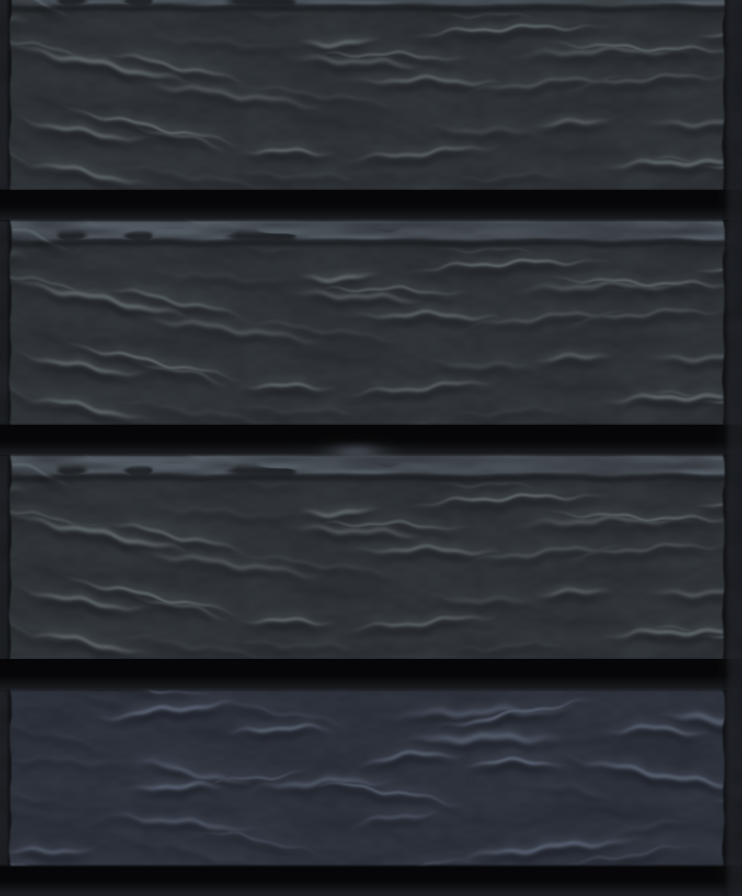
Give the GLSL for this texture, as a Shadertoy shader.

```glsl
// Four dark embossed boards stacked between black shadow gaps.
// Wrinkles are tapered, bowed strokes scattered one per cell; the upper three
// boards share one grain and a worn lip, the lowest has a denser grain.

const float PITCH = 0.262;         // board spacing, in canvas heights
const float ROW_ORIGIN = 0.002;    // base of the lowest row
const float BOARD_TOP = 0.228;     // top edge inside a row
const float LAST_BOTTOM = 0.032;   // raised lower edge of the lowest board
const float LIP_BOTTOM = 0.207;    // worn lip runs from here to the top edge
const float LEFT = 0.014;
const float RIGHT = 0.975;
const float EDGE = 0.0025;         // softness of board edges
const float RIDGE = 0.0026;        // half width of a wrinkle highlight
const vec2 CELL = vec2(0.165, 0.031);

const vec3 BLACK = vec3(0.025, 0.025, 0.03);
const vec3 DEEP = vec3(0.10, 0.11, 0.125);
const vec3 SIDE = vec3(0.12, 0.13, 0.15);
const vec3 DARK = vec3(0.135, 0.147, 0.165);
const vec3 BASE = vec3(0.185, 0.203, 0.222);
const vec3 LIGHT = vec3(0.36, 0.39, 0.415);
const vec3 LIP = vec3(0.34, 0.375, 0.41);
const vec3 BLUE_TINT = vec3(0.97, 0.98, 1.08);

float hash(vec2 p) {
    vec3 q = fract(vec3(p.xyx) * 0.1031);
    q += dot(q, q.yzx + 33.33);
    return fract((q.x + q.y) * q.z);
}

float noise(vec2 p) {
    vec2 i = floor(p), f = fract(p);
    f = f * f * (3.0 - 2.0 * f);
    vec2 e = vec2(0.0, 1.0);
    return mix(mix(hash(i), hash(i + e.yx), f.x),
               mix(hash(i + e.xy), hash(i + e.yy), f.x), f.y);
}

float bell(float x) { return exp(-x * x); }

// Wrinkles at p: x is the highlight, y the shadow beneath it.
vec2 wrinkles(vec2 p, float dense) {
    vec2 home = floor(p / CELL), relief = vec2(0.0);
    for (int j = -2; j <= 2; j++)
    for (int i = -1; i <= 1; i++) {
        vec2 id = home + vec2(i, j);
        vec2 seed = id + 20.0 + 57.0 * dense;
        float a = hash(seed), b = hash(seed + 11.3);
        float c = hash(seed + 23.7), k = hash(seed + 41.9);
        vec2 center = (id + vec2(a, 0.2 + 0.6 * b)) * CELL;
        vec2 d = p - center;
        float halfLength = mix(0.06, 0.155, c);
        float s = d.x / halfLength;
        // Strokes fall to the right on the left side and level out beyond it
        float slope = mix(-0.2, 0.02, smoothstep(0.05, 0.65, center.x));
        slope = mix(slope, 0.0, dense * 0.6) + (k - 0.5) * mix(0.14, 0.34, dense);
        float path = slope * d.x + (b - 0.35) * 0.012 * (1.0 - s * s)
                   + 0.0022 * sin(d.x * 65.0 + a * 40.0)
                   + 0.0011 * sin(d.x * 143.0 + k * 30.0);
        float e = d.y - path;
        float fade = 1.0 - smoothstep(0.2, 1.0, abs(s));
        float strength = smoothstep(0.12 - 0.1 * dense, 1.0, hash(seed + 67.1));
        float width = RIDGE * mix(0.75, 1.35 + 0.4 * dense, a);
        float glow = bell(e / width) + 0.22 * bell((e - 0.005) / 0.006);
        relief.x = max(relief.x, fade * strength * glow);
        relief.y = max(relief.y, fade * (0.35 + 0.65 * strength)
                                 * bell((e + 0.0075) / 0.006));
    }
    return relief;
}

void mainImage(out vec4 fragColor, in vec2 fragCoord) {
    vec2 uv = fragCoord / iResolution.xy;
    float soft = max(EDGE, 1.0 / iResolution.y);
    float row = max(floor((uv.y - ROW_ORIGIN) / PITCH), 0.0);
    float v = uv.y - ROW_ORIGIN - row * PITCH;
    float last = 1.0 - step(0.5, row);
    float bottom = LAST_BOTTOM * last;
    vec2 p = vec2(uv.x, v);

    // Board face: mottled tone, shadowed folds, lit ridges
    vec2 relief = wrinkles(p, last);
    float mottle = 0.6 * noise(p * vec2(14.0, 55.0)) + 0.4 * noise(p * vec2(65.0, 170.0));
    vec3 face = mix(DARK, BASE, 0.5 + 0.75 * mottle);
    face = mix(face, DARK * 0.88, 0.7 * relief.y);
    face = mix(face, LIGHT, clamp(relief.x * 0.8, 0.0, 0.85));
    face *= mix(vec3(1.0), BLUE_TINT, last);

    // Worn lip with a dark crease and scattered nicks
    float lipEdge = LIP_BOTTOM + 0.003 * (noise(vec2(uv.x * 22.0, 4.0)) - 0.5);
    float lip = smoothstep(lipEdge - soft, lipEdge + soft, v) * (1.0 - last);
    float wear = noise(vec2(uv.x * 16.0, v * 130.0));
    face = mix(face, DARK * 0.7, 0.65 * (1.0 - last) * bell((v - lipEdge + 0.005) / 0.004));
    face = mix(face, LIP, lip * mix(0.25, 1.0, wear));
    float nick = smoothstep(0.68, 0.85, noise(vec2(uv.x * 21.0 + 3.0, v * 95.0)));
    face = mix(face, DEEP, nick * 0.85 * bell((v - lipEdge - 0.003) / 0.006) * (1.0 - last));

    // Gap: crisp black under a board, fading to grey toward the next lip
    float depth = v > BOARD_TOP ? (PITCH - v) / (PITCH - BOARD_TOP)
                                : (bottom - v) / LAST_BOTTOM;
    vec3 gap = mix(BLACK, DEEP, smoothstep(0.45, 1.05, depth));
    float scuff = bell((uv.x - 0.48) / 0.035) * bell((v - BOARD_TOP - 0.004) / 0.008);
    gap = mix(gap, LIP, 0.6 * scuff * (1.0 - step(0.5, abs(row - 1.0))));

    // Assemble the boards, gaps and side margins
    float inRow = smoothstep(bottom - soft, bottom + soft, v)
                * (1.0 - smoothstep(BOARD_TOP - soft, BOARD_TOP + soft, v));
    float wobble = 0.004 * (noise(vec2(v * 60.0, 9.0)) - 0.5);
    float inside = smoothstep(LEFT - soft, LEFT + soft, uv.x + wobble)
                 * (1.0 - smoothstep(RIGHT - soft, RIGHT + soft, uv.x + wobble));
    float rim = bell((uv.x - LEFT) / 0.004) + bell((uv.x - RIGHT) / 0.005);
    vec3 margin = mix(SIDE, DEEP, noise(uv * vec2(40.0, 60.0))) * (1.0 - 0.45 * rim);
    gap = mix(gap, margin, smoothstep(RIGHT - 0.01, RIGHT + 0.015, uv.x) * 0.8);
    vec3 color = mix(gap, mix(margin, face, inside), inRow);
    fragColor = vec4(color, 1.0);
}
```
